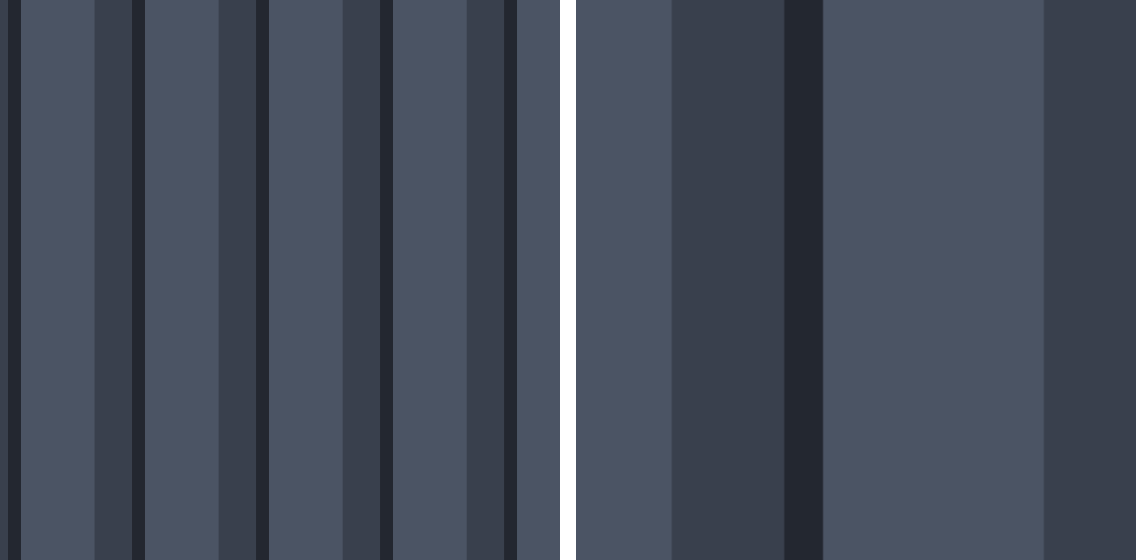
Left: the whole. Right: its middle third, enlarged.
Reproduce this pattern procedurally as a WebGL 2 fragment shader.

```glsl
#version 300 es
precision highp float;

uniform vec2 u_resolution;
out vec4 fragColor;

// Layout, as fractions of the canvas width
const float PERIOD = 0.2215;
const float FIRST_GROOVE = 0.0143;
const float GROOVE_WIDTH = 0.0230;
const float PANEL_WIDTH = 0.1315;
const float EDGE_SOFTNESS = 0.0015;

const vec3 PANEL_COLOR = vec3(0.293, 0.330, 0.392);
const vec3 SHADE_COLOR = vec3(0.225, 0.250, 0.302);
const vec3 GROOVE_COLOR = vec3(0.139, 0.153, 0.188);

// Coverage of a repeating vertical band that begins at start
float band(float x, float start, float width, float blur) {
    float center = start + 0.5 * width;
    float offset = (fract((x - center) / PERIOD + 0.5) - 0.5) * PERIOD;
    float dist = abs(offset) - 0.5 * width;
    return 1.0 - smoothstep(-0.5 * blur, 0.5 * blur, dist);
}

void main() {
    float x = gl_FragCoord.x / u_resolution.x;
    float blur = max(EDGE_SOFTNESS, 1.0 / u_resolution.x);

    // Lit panels and dark grooves over the shaded base
    float panel = band(x, FIRST_GROOVE + GROOVE_WIDTH, PANEL_WIDTH, blur);
    float groove = band(x, FIRST_GROOVE, GROOVE_WIDTH, blur);
    vec3 color = mix(SHADE_COLOR, PANEL_COLOR, panel);
    color = mix(color, GROOVE_COLOR, groove);

    fragColor = vec4(color, 1.0);
}
```
